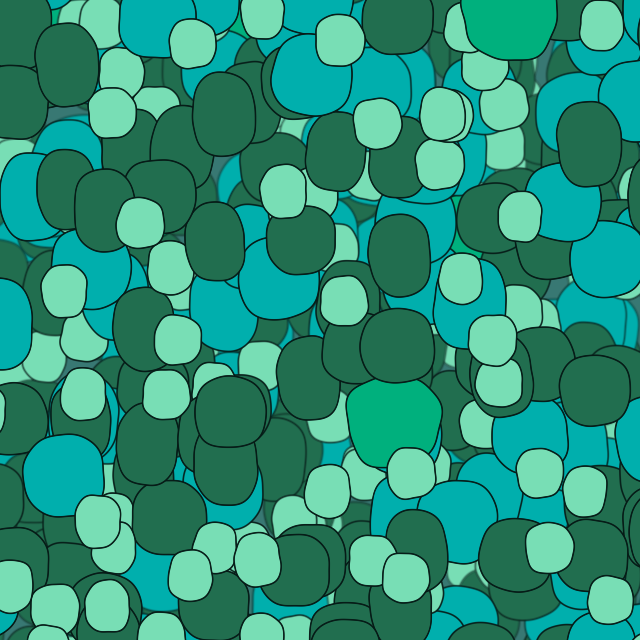
Reproduce this pattern procedurally as a three.js fragment shader.

```glsl
// Overlapping rounded pebbles in greens and teal, thin dark outlines, softer in the depth.
varying vec2 vUv;

const vec3 GROUND = vec3(0.22, 0.47, 0.45);
const vec3 FOREST = vec3(0.13, 0.43, 0.31);
const vec3 TEAL = vec3(0.00, 0.685, 0.68);
const vec3 MINT = vec3(0.47, 0.87, 0.71);
const vec3 EMERALD = vec3(0.00, 0.69, 0.49);
const vec3 OUTLINE = vec3(0.02, 0.10, 0.085);

const int LAYERS = 12;
const float CELL = 0.14;          // grid pitch of one layer
const float PRESENCE = 0.62;      // share of cells holding a pebble
const float JITTER = 0.72;
const float MINT_DEEP = 0.29;     // share of small pebbles in lower layers
const float MINT_TOP = 0.78;      // and in the top layer
const float TEAL_SHARE = 0.40;    // shares among the large pebbles
const float EMERALD_SHARE = 0.03;
const float SQUARENESS = 2.45;    // superellipse exponent
const float LINE_HALF = 0.0013;
const float SOFT_TOP = 0.0009;
const float SOFT_DEEP = 0.0030;

vec4 hash4(vec3 p) {
  vec4 q = fract(p.xyzx * vec4(0.1031, 0.1030, 0.0973, 0.1099));
  q += dot(q, q.wzxy + 33.33);
  return fract((q.xxyz + q.yzzw) * q.zywx);
}

// Approximate signed distance to a slightly uneven superellipse.
float pebble(vec2 p, vec2 radii, float wobble, vec4 rnd) {
  float turn = (rnd.x - 0.5) * 0.24;
  p = mat2(cos(turn), sin(turn), -sin(turn), cos(turn)) * p;
  vec2 q = pow(abs(p / radii) + 1e-5, vec2(SQUARENESS));
  float f = pow(q.x + q.y, 1.0 / SQUARENESS);
  float a = atan(p.y, p.x + 1e-6);
  float rim = 1.0 + wobble * (sin(3.0 * a + 6.283 * rnd.y)
            + 0.6 * sin(5.0 * a + 6.283 * rnd.z)
            + 0.4 * sin(8.0 * a + 6.283 * rnd.w));
  return (f - rim) * length(p) / max(f, 1e-3);
}

void main() {
  vec3 color = GROUND;

  // Paint the layers from bottom to top.
  for (int layer = 0; layer < LAYERS; layer++) {
    float id = float(layer);
    float height = id / float(LAYERS - 1);
    float sharp = smoothstep(0.25, 0.85, height);
    float soft = mix(SOFT_DEEP, SOFT_TOP, sharp);
    float ink = mix(0.50, 0.97, sharp);
    float mintShare = layer == LAYERS - 1 ? MINT_TOP : MINT_DEEP;

    vec2 grid = vUv / CELL + 10.0 + hash4(vec3(id, 7.0, 3.0)).xy * 5.0;
    vec2 base = floor(grid);

    for (int j = -1; j <= 1; j++) {
      for (int i = -1; i <= 1; i++) {
        vec2 cell = base + vec2(float(i), float(j));
        vec4 place = hash4(vec3(cell, id * 3.7 + 1.0));
        if (place.z > PRESENCE) continue;

        vec2 center = cell + 0.5 + (place.xy - 0.5) * JITTER;
        vec2 p = (grid - center) * CELL;
        if (dot(p, p) > 0.0081) continue;

        // Choose the kind, then its size and colour.
        vec4 kind = hash4(vec3(cell + 31.0, id * 5.3 + 2.0));
        vec4 form = hash4(vec3(cell + 67.0, id * 2.9 + 4.0));
        bool tall = kind.z < 0.5;
        float wobble = 0.014;
        vec3 fill = FOREST;
        vec2 radii = tall ? vec2(0.048, 0.064) : vec2(0.056, 0.056);
        if (kind.x < mintShare) {
          fill = MINT;
          radii = tall ? vec2(0.035, 0.041) : vec2(0.037, 0.039);
          wobble = 0.022;
        } else if (kind.y < EMERALD_SHARE) {
          fill = EMERALD;
          radii = vec2(0.071, 0.070);
          wobble = 0.035;
        } else if (kind.y < EMERALD_SHARE + TEAL_SHARE) {
          fill = TEAL;
          radii = tall ? vec2(0.054, 0.069) : vec2(0.061, 0.062);
        }
        radii *= 0.96 + 0.08 * kind.w;

        // Fill the body, then ink its rim.
        float d = pebble(p, radii, wobble, form);
        color = mix(color, fill, 1.0 - smoothstep(-soft, soft, d));
        float line = 1.0 - smoothstep(LINE_HALF - soft, LINE_HALF + soft, abs(d));
        color = mix(color, OUTLINE, line * ink);
      }
    }
  }
  gl_FragColor = vec4(color, 1.0);
}
```
